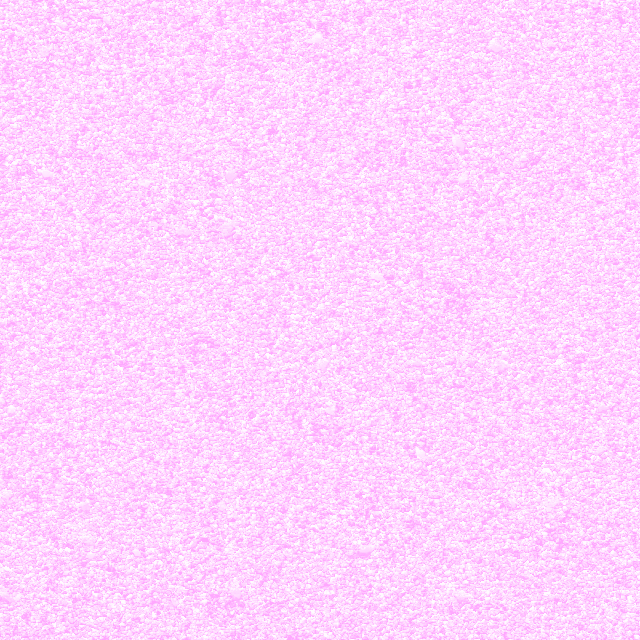
A Shadertoy shader for this texture:

```glsl
const vec2  GRAIN_CELLS   = vec2(150.0, 195.0); // grains across and up the canvas
const float MEAN_TONE     = 0.843;
const float DARKEST       = 0.655;
const float LIGHTEST      = 0.985;
const float GRAIN_WARP    = 0.9;
const float CREVICE_DEPTH = 0.13;
const float GRAIN_SPREAD  = 0.11;
const float GRAIN_RELIEF  = 0.17;
const float DUST_SPREAD   = 0.15;
const float HOLLOW_DEPTH  = 0.11;
const float PEBBLE_TONE   = 0.955;
const float SHADOW_TONE   = 0.675;
const float PEBBLE_CHANCE = 0.2;
const vec2  LIGHT         = vec2(-0.25, 0.97);

float hash(vec2 p) {
    vec3 q = fract(vec3(p.xyx) * 0.1031);
    q += dot(q, q.yzx + 33.33);
    return fract((q.x + q.y) * q.z);
}

vec2 hash2(vec2 p) {
    return vec2(hash(p), hash(p + 71.7));
}

float noise(vec2 p) {
    vec2 i = floor(p), f = fract(p);
    f = f * f * (3.0 - 2.0 * f);
    return mix(mix(hash(i), hash(i + vec2(1, 0)), f.x),
               mix(hash(i + vec2(0, 1)), hash(i + vec2(1, 1)), f.x), f.y);
}

// Ragged grains: broken crevices, a tone per grain, lit from above
float grainTone(vec2 uv) {
    vec2 p = uv * GRAIN_CELLS;
    p += GRAIN_WARP * (vec2(noise(p * 1.4 + 3.0), noise(p * 1.4 + 47.0)) - 0.5);
    vec2 cell = floor(p), nearestOffset = vec2(0.0), nearestId = cell;
    float first = 9.0, second = 9.0;
    for (int y = -1; y <= 1; y++)
    for (int x = -1; x <= 1; x++) {
        vec2 id = cell + vec2(x, y);
        vec2 offset = p - id - hash2(id);
        float d = length(offset) * mix(0.8, 1.25, hash(id + 29.0));
        if (d < first) {
            second = first;
            first = d;
            nearestOffset = offset;
            nearestId = id;
        } else {
            second = min(second, d);
        }
    }
    float gap = mix(0.15, 0.75, noise(p * 0.8 + 13.0));
    float body = smoothstep(-0.05, gap, second - first);
    return CREVICE_DEPTH * (body - 0.6)
         + GRAIN_SPREAD * (hash(nearestId + 19.0) - 0.5)
         + GRAIN_RELIEF * dot(nearestOffset, LIGHT);
}

// Small flat hollows between the grains, gathered loosely by a broad noise
float hollows(vec2 uv) {
    float broad = noise(uv * 11.0 + 4.0) - 0.5;
    vec2 p = mat2(0.92, -0.39, 0.39, 0.92) * uv;
    float fine = 0.6 * noise(p * vec2(78.0, 105.0)) + 0.4 * noise(uv * 190.0);
    return smoothstep(0.64, 0.77, fine + 0.1 * broad);
}

// Scattered pebbles with a shadow on the side away from the light
float addPebbles(float tone, vec2 uv, float cells, float seed) {
    vec2 p = uv * cells + seed;
    vec2 id = floor(p);
    vec2 key = id + seed * 7.0;
    float present = step(hash(key + 3.0), PEBBLE_CHANCE);

    vec2 q = fract(p) - mix(vec2(0.3), vec2(0.7), hash2(key + 11.0));
    float angle = 2.0 * (hash(key + 23.0) - 0.5);
    float c = cos(angle), s = sin(angle);
    mat2 turn = mat2(c, -s, s, c);
    float size = mix(0.09, 0.17, hash(key + 37.0));
    vec2 radii = size * vec2(1.1, mix(0.5, 0.85, hash(key + 41.0)));
    float wobble = 0.9 * (noise(p * 9.0) - 0.5) + 0.8 * (noise(uv * 260.0) - 0.5);

    vec2 shadowSide = vec2(0.8 * (hash(key + 53.0) - 0.3), -0.6) * size;
    float bodyDist = length(turn * q / radii) - 1.0 + wobble;
    float shadowDist = length(turn * (q - shadowSide) / radii) - 0.9 + wobble;
    float body = 1.0 - smoothstep(-0.25, 0.2, bodyDist);
    float shadow = 1.0 - smoothstep(-0.2, 0.2, shadowDist);

    float shadowAmount = present * mix(0.1, 0.9, hash(key + 61.0));
    float bodyAmount = present * mix(0.4, 0.8, hash(key + 67.0));
    float lit = PEBBLE_TONE + 0.05 * dot(q / size, LIGHT);
    tone = mix(tone, SHADOW_TONE, shadow * shadowAmount);
    return mix(tone, lit, body * bodyAmount);
}

void mainImage(out vec4 fragColor, in vec2 fragCoord) {
    vec2 uv = fragCoord / iResolution.y;

    // Grainy ground
    float tone = MEAN_TONE + grainTone(uv);
    tone += DUST_SPREAD * (noise(uv * 400.0 + 9.0) - 0.5);
    tone -= HOLLOW_DEPTH * hollows(uv);

    // Small, medium and large pebbles
    tone = addPebbles(tone, uv, 52.0, 5.3);
    tone = addPebbles(tone, uv, 29.0, 2.6);
    tone = addPebbles(tone, uv, 14.0, 8.45);

    fragColor = vec4(1.0, clamp(tone, DARKEST, LIGHTEST), 1.0, 1.0);
}
```
